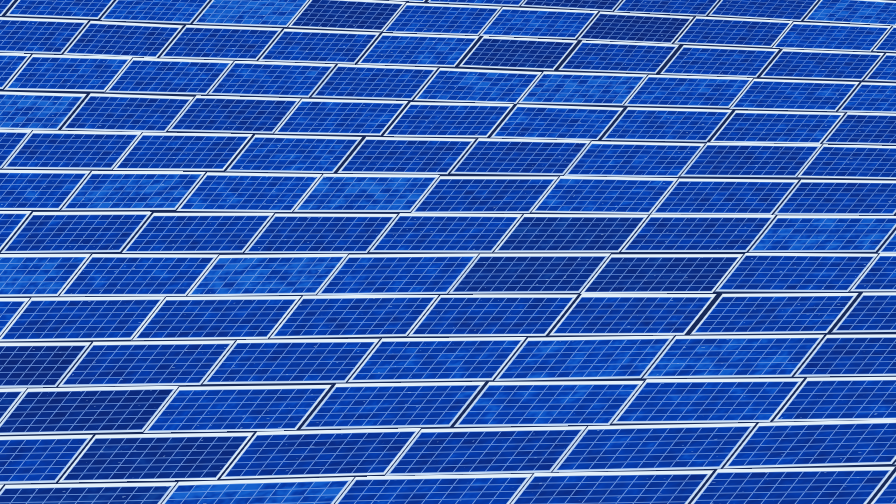
A WebGL 1 fragment shader for this pattern:

```glsl
precision highp float;

uniform vec2 u_resolution;

const vec2 CELLS = vec2(10.0, 6.0);
const float SLANT = 0.8;
const float ACROSS_SLANT = 0.78;
const vec3 FRAME_WHITE = vec3(0.89, 0.94, 0.98);
const vec3 FRAME_BLUE = vec3(0.68, 0.79, 0.94);
const vec3 GAP_SHADE = vec3(0.09, 0.16, 0.34);
const vec3 CELL_DEEP = vec3(0.04, 0.17, 0.52);
const vec3 CELL_BRIGHT = vec3(0.01, 0.26, 0.74);
const vec3 CELL_GLINT = vec3(0.10, 0.41, 0.82);
const vec3 WIRE = vec3(0.52, 0.67, 0.92);

float hash(vec2 p) {
  return fract(sin(dot(p, vec2(127.1, 311.7))) * 43758.55);
}

vec2 gradient(vec2 corner) {
  float angle = 6.2832 * hash(corner);
  return vec2(cos(angle), sin(angle));
}

float gradientNoise(vec2 p) {
  vec2 i = floor(p);
  vec2 f = p - i;
  vec2 e = vec2(1.0, 0.0);
  vec2 s = f * f * f * (f * (f * 6.0 - 15.0) + 10.0);
  float low = mix(dot(gradient(i), f), dot(gradient(i + e.xy), f - e.xy), s.x);
  float high = mix(dot(gradient(i + e.yx), f - e.yx), dot(gradient(i + e.xx), f - e.xx), s.x);
  return mix(low, high, s.y);
}

float inside(float depth, float pixel) {
  return clamp(depth / pixel + 0.5, 0.0, 1.0);
}

float line(float distance, float halfWidth, float pixel) {
  return inside(halfWidth - distance, pixel) - inside(-halfWidth - distance, pixel);
}

// Row position in x, local row height in y; rows fan out to the left.
vec2 rowAt(vec2 p) {
  vec3 bend = mix(vec3(0.0394, 0.0977, 0.00121), vec3(0.0764, 0.0925, 0.00165), p.x / 1.778);
  float height = sqrt(max(bend.y * bend.y - 4.0 * bend.z * (p.y - bend.x), 0.0001));
  return vec2((bend.y - height) / (2.0 * bend.z), height);
}

// Column position in x, local panel width in y; alternate rows are staggered.
vec2 columnAt(float x, float row) {
  float odd = mod(row, 2.0);
  float start = mix(0.15, 0.042 - 0.07 / (row + 2.0), odd);
  float density = 3.02 + 0.203 * row;
  return vec2((x - start) * density * (1.035 - 0.02 * x), 1.0 / density);
}

vec3 glass(vec2 inner, vec2 size, vec2 id, float pixel) {
  vec2 grid = inner * CELLS;
  vec2 cell = floor(grid);
  vec2 cellSize = size / CELLS;

  // Crystal tone varies by panel, by cell and within each cell.
  float panelTone = hash(id + 5.3);
  float cellTone = hash(cell + id * 17.0);
  float mottle = gradientNoise(grid * vec2(0.7, 0.6) + id * 23.7);
  float grain = gradientNoise(grid * vec2(2.6, 1.7) + id * 31.1);
  float tone = 0.12 + 0.45 * panelTone + 0.42 * cellTone + 0.5 * mottle + 0.25 * grain;
  vec3 color = mix(CELL_DEEP, CELL_BRIGHT, clamp(tone, 0.0, 1.0));
  float glint = smoothstep(0.72, 1.25, tone + 0.25 * smoothstep(0.85, 1.0, panelTone));
  color = mix(color, CELL_GLINT, 0.8 * glint);
  color = mix(color, vec3(0.05, 0.13, 0.40), 0.5 * step(hash(id + 9.1), 0.08));

  // Fine conductors between cells.
  vec2 edge = (0.5 - abs(fract(grid) - 0.5)) * cellSize;
  float upright = line(edge.x, 0.011 * size.y, pixel);
  float level = line(edge.y, 0.011 * size.y, pixel);
  color = mix(color, WIRE, max(upright * 0.9, level * 0.75));

  // Sparse dust catching the light.
  float dust = smoothstep(0.46, 0.62, gradientNoise(grid * 2.3 + id * 41.0));
  return mix(color, FRAME_BLUE, 0.45 * dust);
}

vec3 panel(vec2 local, vec2 size, vec2 id, float pixel) {
  // Slight mounting errors shift and tilt each panel.
  float tilt = (hash(id + 2.7) - 0.5) * 0.06;
  local.y += tilt * (local.x - 0.5) + (hash(id + 7.9) - 0.5) * 0.035;

  float sideGap = mix(0.0008, 0.005, pow(hash(id + 1.3), 4.0));
  vec2 gap = vec2(sideGap, 0.0011);
  vec2 low = local * size - gap;
  vec2 high = (1.0 - local) * size - gap;

  float sideFrame = 0.046 * size.y;
  float topFrame = 0.076 * size.y;
  float bottomFrame = 0.045 * size.y;
  float body = min(min(low.x, high.x), min(low.y, high.y));
  float pane = min(min(low.x, high.x) - sideFrame, min(low.y - bottomFrame, high.y - topFrame));

  vec2 paneSize = size - 2.0 * gap - vec2(2.0 * sideFrame, topFrame + bottomFrame);
  vec2 inner = (low - vec2(sideFrame, bottomFrame)) / paneSize;
  float topLight = inside(topFrame - high.y, pixel);
  vec3 frame = mix(FRAME_BLUE, FRAME_WHITE, max(topLight, 0.35 + 0.5 * hash(id + 3.1)));
  vec3 color = mix(GAP_SHADE, frame, inside(body, pixel));
  return mix(color, glass(inner, paneSize, id, pixel), inside(pane, pixel));
}

void main() {
  float pixel = 1.0 / u_resolution.y;
  vec2 p = gl_FragCoord.xy * pixel;
  vec2 row = rowAt(p);
  float rowId = floor(row.x);
  float along = row.x - rowId;
  float straightX = p.x - SLANT * (along - 0.5) * row.y;
  vec2 column = columnAt(straightX, rowId);
  vec2 id = vec2(floor(column.x), rowId);
  vec2 size = vec2(column.y * ACROSS_SLANT, row.y);
  gl_FragColor = vec4(panel(vec2(fract(column.x), along), size, id, pixel), 1.0);
}
```
